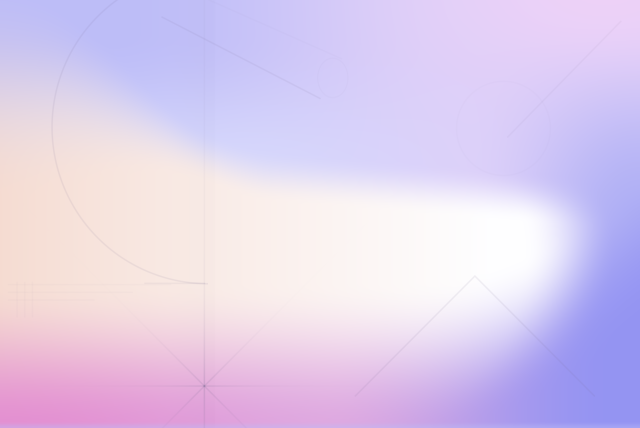
A Shadertoy shader for this background:

```glsl
// Soft pastel gradient: a pale beam between a lilac sky and a pink-to-blue floor, with faint drafting lines.

// Colours
const vec3 PERIWINKLE = vec3(0.74, 0.74, 0.97);
const vec3 LILAC      = vec3(0.86, 0.81, 0.975);
const vec3 HORIZON    = vec3(0.86, 0.87, 0.99);
const vec3 CORNER     = vec3(0.93, 0.82, 0.97);
const vec3 SIDE_BLUE  = vec3(0.69, 0.69, 0.96);
const vec3 DEEP_BLUE  = vec3(0.58, 0.58, 0.95);
const vec3 PEACH      = vec3(0.96, 0.86, 0.82);
const vec3 WHITE      = vec3(0.995, 0.995, 1.0);
const vec3 PINK       = vec3(0.89, 0.56, 0.82);
const vec3 ORCHID     = vec3(0.87, 0.66, 0.88);
const vec3 INK        = vec3(0.45, 0.40, 0.55);

// Layout, in units of canvas height (x runs 0 to 1.5)
const float ASPECT     = 1.5;
const float BEAM_TIP   = 1.345;
const float FLOOR_LINE = 0.165;
const float FLOOR_SOFT = 0.175;
const float LINE_WIDTH = 0.0012;
const vec2  ARC_CENTRE = vec2(0.488, 0.703);
const float ARC_RADIUS = 0.366;
const vec2  STAR       = vec2(0.479, 0.098);
const vec2  CHEVRON    = vec2(1.113, 0.355);

float segment(vec2 p, vec2 a, vec2 b) {
    vec2 d = b - a;
    return length(p - a - d * clamp(dot(p - a, d) / dot(d, d), 0.0, 1.0));
}

float stroke(float dist) {
    float aa = 1.0 / iResolution.y;
    return 1.0 - smoothstep(0.0, LINE_WIDTH + aa, abs(dist));
}

vec3 skyColor(vec2 p) {
    vec3 sky = mix(PERIWINKLE, LILAC, smoothstep(0.25, 1.1, p.x));
    float low = 1.0 - smoothstep(0.58, 0.92, p.y);
    sky = mix(sky, HORIZON, 0.8 * low * (1.0 - smoothstep(0.5, 1.3, p.x)));
    vec2 q = (p - vec2(1.42, 1.03)) / vec2(0.42, 0.22);
    sky = mix(sky, CORNER, exp(-dot(q, q)));
    vec3 side = mix(DEEP_BLUE, SIDE_BLUE, smoothstep(0.0, 0.6, p.y));
    float sideMask = smoothstep(1.1, 1.5, p.x) * (1.0 - smoothstep(0.5, 0.95, p.y));
    return mix(sky, side, sideMask);
}

float beamMask(vec2 p) {
    float edge = 0.638 - 0.08 * p.x + 0.15 * (1.0 - smoothstep(0.1, 0.65, p.x));
    float soft = mix(0.26, 0.06, smoothstep(0.0, 0.5, p.x));
    float below = 1.0 - smoothstep(edge - soft, edge + soft, p.y);
    float reach = p.x + 1.5 * (p.y - 0.41) * (p.y - 0.41);
    return below * (1.0 - smoothstep(BEAM_TIP - 0.12, BEAM_TIP + 0.10, reach));
}

vec3 floorColor(float x) {
    vec3 c = mix(PINK, ORCHID, smoothstep(0.0, 0.85, x));
    return mix(c, DEEP_BLUE, smoothstep(0.75, 1.45, x));
}

float floorMask(vec2 p) {
    float rise = max(p.x - 0.95, 0.0);
    float line = FLOOR_LINE + 0.8 * rise * rise;
    return 1.0 - smoothstep(line - FLOOR_SOFT, line + FLOOR_SOFT, p.y);
}

float draftingLines(vec2 p) {
    // Large arc and its base line
    float arc = stroke(length(p - ARC_CENTRE) - ARC_RADIUS);
    float ink = 0.10 * arc * step(p.x, ARC_CENTRE.x);
    ink += 0.07 * stroke(segment(p, vec2(0.34, 0.338), vec2(0.479, 0.338)));
    ink += 0.04 * stroke(p.x - STAR.x);

    // Star of crossing strokes, fading outward
    vec2 s = p - STAR;
    float fade = exp(-9.0 * length(s));
    for (int i = 0; i < 4; i++) {
        float a = float(i) * 0.785398;
        ink += 0.16 * fade * stroke(dot(s, vec2(-sin(a), cos(a))));
    }

    // Chevron at the right
    vec2 c = vec2(abs(p.x - CHEVRON.x), p.y - CHEVRON.y);
    ink += 0.10 * stroke(segment(c, vec2(0.0), vec2(0.28, -0.28)));

    // Slanted tube with a round end
    ink += 0.09 * stroke(segment(p, vec2(0.38, 0.96), vec2(0.75, 0.77)));
    ink += 0.03 * stroke(segment(p, vec2(0.49, 1.0), vec2(0.80, 0.863)));
    ink += 0.03 * stroke(length((p - vec2(0.78, 0.818)) * vec2(1.3, 1.0)) - 0.046);

    // Pale ring and diagonal at the upper right
    ink += 0.025 * stroke(length(p - vec2(1.18, 0.70)) - 0.11);
    ink += 0.06 * stroke(segment(p, vec2(1.19, 0.68), vec2(1.455, 0.95)));

    // Small ruled grid at the left
    for (int i = 0; i < 3; i++) {
        float k = float(i) * 0.018;
        ink += 0.03 * stroke(segment(p, vec2(0.02, 0.335 - k), vec2(0.40 - 5.0 * k, 0.335 - k)));
        ink += 0.03 * stroke(segment(p, vec2(0.04 + k, 0.26), vec2(0.04 + k, 0.34)));
    }
    return ink;
}

void mainImage(out vec4 fragColor, in vec2 fragCoord) {
    vec2 p = fragCoord / iResolution.xy * vec2(ASPECT, 1.0);

    // Broad colour fields
    vec3 beam = mix(PEACH, WHITE, pow(clamp(p.x / 1.15, 0.0, 1.0), 0.9));
    vec3 color = mix(skyColor(p), beam, beamMask(p));
    color = mix(color, floorColor(p.x), floorMask(p));

    // Faint vertical panel and bottom rim
    color -= 0.008 * smoothstep(0.38, 0.5, p.x) * (1.0 - smoothstep(0.502, 0.506, p.x));
    color = mix(color, PERIWINKLE, 0.4 * (1.0 - smoothstep(0.0, 0.016, p.y)));

    color = mix(color, INK, draftingLines(p));
    fragColor = vec4(color, 1.0);
}
```
